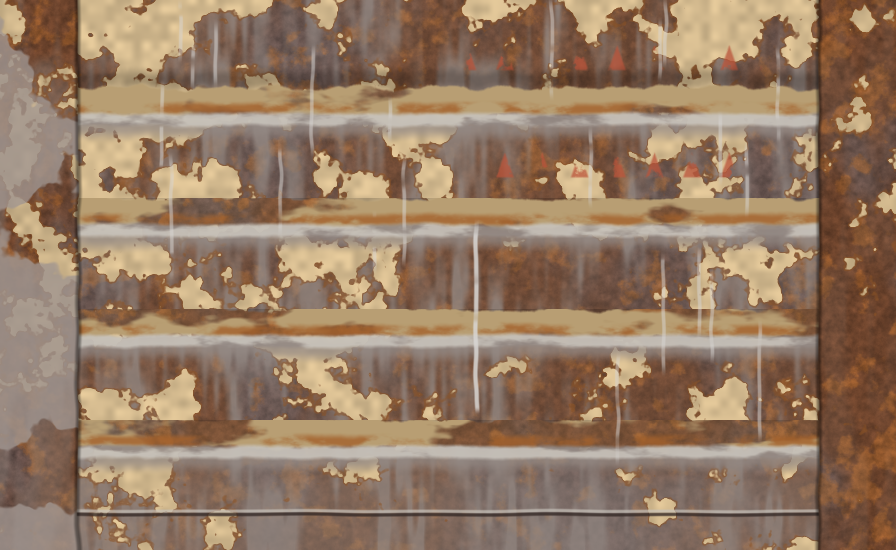
Reproduce this texture procedurally as a Shadertoy shader.

```glsl
// Weathered corrugated steel: four horizontal ridges between two rusty side posts.
// Layered noise builds rust, peeling cream paint and grey wash; each ridge is a
// profile of tan slope, rust stain, pale lip and soft shadow, with drips on top.

const vec3 RUST = vec3(0.42, 0.26, 0.17);
const vec3 UMBER = vec3(0.38, 0.30, 0.28);
const vec3 ORANGE = vec3(0.64, 0.38, 0.17);
const vec3 CREAM = vec3(0.83, 0.73, 0.56);
const vec3 TAN = vec3(0.72, 0.62, 0.45);
const vec3 GREY = vec3(0.58, 0.54, 0.52);
const vec3 PALE = vec3(0.78, 0.76, 0.73);
const vec3 RED = vec3(0.73, 0.33, 0.23);

const float LEFT_EDGE = 0.142, RIGHT_EDGE = 1.489;
const float FIRST_RIDGE = 0.841, RIDGE_STEP = 0.2013, SILL = 0.068;

float hash(vec2 p) {
    vec3 q = fract(p.xyx * 0.1031);
    q += dot(q, q.yzx + 33.33);
    return fract((q.x + q.y) * q.z);
}

float noise(vec2 p) {
    vec2 i = floor(p), f = fract(p);
    f = f * f * (3.0 - 2.0 * f);
    return mix(mix(hash(i), hash(i + vec2(1, 0)), f.x),
               mix(hash(i + vec2(0, 1)), hash(i + vec2(1, 1)), f.x), f.y);
}

float fbm(vec2 p) {
    float sum = 0.0, amp = 0.52;
    for (int i = 0; i < 5; i++) {
        sum += amp * noise(p);
        p = mat2(1.6, 1.2, -1.2, 1.6) * p + 7.3;
        amp *= 0.5;
    }
    return sum;
}

// Vertically stretched noise for run-off stains
float streaks(vec2 p, float freq) {
    return 0.6 * noise(p * vec2(freq, 5.0)) + 0.4 * noise(p * vec2(freq * 2.3, 14.0) + 5.0);
}

float bump(float x, float centre, float width) {
    float t = (x - centre) / width;
    return exp(-t * t);
}

float band(float x, float a, float b, float soft) {
    return smoothstep(a - soft, a + soft, x) * (1.0 - smoothstep(b - soft, b + soft, x));
}

// Bare metal: rust and umber with fine pitting
vec3 metal(vec2 p, float rustiness) {
    float blend = smoothstep(0.36, 0.64, fbm(p * vec2(6.0, 3.5) + 3.0) + rustiness);
    vec3 col = mix(UMBER, RUST, blend);
    col = mix(col, ORANGE, 0.6 * smoothstep(0.56, 0.74, fbm(p * 30.0) + 0.3 * rustiness));
    return col * (0.72 + 0.56 * fbm(p * 85.0));
}

// Peeling paint with a rusty rim; amount shifts the coverage
vec3 peel(vec3 col, vec2 p, vec3 paint, float amount) {
    float n = fbm(p * 15.0) + 0.6 * (fbm(p * 4.5 + 9.0) - 0.5) + amount - 0.63;
    n += 0.12 * (noise(p * 110.0) - 0.5);
    col = mix(col, ORANGE * 0.85, 0.6 * smoothstep(-0.05, 0.0, n));
    return mix(col, paint * (0.9 + 0.2 * noise(p * 60.0)), smoothstep(0.0, 0.035, n));
}

float drip(vec2 p, float x, float top, float len, float width) {
    float wobble = 0.005 * (noise(vec2(x * 90.0, p.y * 25.0)) - 0.5);
    float line = 1.0 - smoothstep(0.3 * width, width, abs(p.x - x + wobble));
    float broken = smoothstep(0.25, 0.6, noise(vec2(x * 50.0, p.y * 45.0)) + 0.15);
    return line * broken * band(p.y, top - len, top, 0.015);
}

// Row of faded triangular dabs
float dabs(vec2 p, float y, float row) {
    float cell = floor(p.x / 0.068), x = (fract(p.x / 0.068) - 0.5) * 0.068;
    float h = (p.y - y) / 0.045 + 0.5;
    float tri = 1.0 - smoothstep(-0.003, 0.003, abs(x) - 0.016 * (1.0 - h));
    float zone = band(p.x, 0.80, 1.38, 0.01) + row * band(p.x, 0.22, 0.35, 0.01);
    return tri * band(h, 0.0, 1.0, 0.06) * zone * step(0.25, hash(vec2(cell, row + 4.0)))
         * smoothstep(0.4, 0.54, fbm(p * 38.0 + row));
}

vec3 panel(vec2 p) {
    float k = clamp(floor((FIRST_RIDGE - p.y) / RIDGE_STEP), 0.0, 3.0);
    float d = FIRST_RIDGE - p.y - k * RIDGE_STEP;
    float low = 1.0 - smoothstep(0.10, 0.22, p.y);

    // Flat sheet with wash, paint and dabs
    vec3 col = metal(p, 0.03);
    float wash = smoothstep(0.38, 0.8, 0.55 * streaks(p, 42.0) + 0.45 * fbm(p * 5.0 + 20.0));
    col = mix(col, GREY, clamp(0.12 + 0.9 * wash + 0.35 * low, 0.0, 0.8));
    float amount = 0.13 * bump(p.x, 0.24, 0.13) + 0.11 * bump(p.x, 1.36, 0.16)
                 + 0.13 * bump(p.x, 1.05, 0.3) * smoothstep(0.8, 0.9, p.y) - 0.14 * low - 0.01;
    col = peel(col, p, CREAM, amount);
    for (float row = 0.0; row < 2.0; row++)
        col = mix(col, RED, 0.75 * dabs(p, 0.895 - 0.195 * row, row));

    // Ridge profile from top to bottom
    float ragged = d + 0.022 * (fbm(p * vec2(24.0, 12.0)) - 0.5);
    float wavy = d + 0.009 * (fbm(p * 22.0 + 4.0) - 0.5);
    col *= 1.0 - 0.22 * band(ragged, -0.03, 0.0, 0.012);
    col = mix(col, GREY, 0.75 * band(wavy, 0.06, 0.088, 0.014));
    vec3 slope = mix(TAN, metal(p + 2.0, 0.1), 0.85 * smoothstep(0.53, 0.62, fbm(p * vec2(5.0, 13.0) + k)));
    col = mix(col, slope, band(ragged, 0.0, 0.052, 0.003));
    float stain = smoothstep(0.36, 0.62, fbm(p * vec2(16.0, 30.0) + 11.0));
    col = mix(col, ORANGE, 0.8 * stain * band(wavy, 0.030, 0.048, 0.007));
    vec3 lip = mix(PALE, GREY, smoothstep(0.5, 0.7, fbm(p * vec2(10.0, 25.0) + 31.0)));
    col = mix(col, lip, 0.92 * band(wavy, 0.048, 0.070, 0.005));

    // Sill: bright edge over a dark seam
    float s = p.y - SILL + 0.004 * (noise(p * 9.0) - 0.5);
    col = mix(col, PALE, 0.7 * band(s, 0.0, 0.006, 0.002));
    return mix(col, UMBER * 0.55, 0.8 * band(s, -0.006, 0.0, 0.002));
}

vec3 post(vec2 p, float right) {
    vec3 col = metal(p + 5.0, mix(0.0, 0.13, right));
    col = mix(col, GREY, mix(0.4, 0.12, right) * smoothstep(0.35, 0.65, streaks(p, 25.0)));
    float amount = mix(0.14 * smoothstep(0.3, 0.75, p.y) - 0.06, 0.15 * bump(p.y, 0.7, 0.14) - 0.09, right);
    col = peel(col, p + 1.7, CREAM * 0.95, amount);
    float plaster = smoothstep(0.55, 0.58, fbm(p * 7.0 + 40.0) + 0.08 * smoothstep(0.4, 0.8, p.y));
    return mix(col, GREY * 1.08, 0.8 * plaster * (1.0 - right));
}

void mainImage(out vec4 fragColor, in vec2 fragCoord) {
    vec2 p = fragCoord / iResolution.y;
    float edge = 0.005 * (noise(p * vec2(1.0, 20.0)) - 0.5);
    float inside = band(p.x + edge, LEFT_EDGE, RIGHT_EDGE, 0.002);
    vec3 col = mix(post(p, step(0.8, p.x)), panel(p), inside);

    // Seams where the sheet meets the posts
    float seam = min(abs(p.x + edge - LEFT_EDGE), abs(p.x + edge - RIGHT_EDGE));
    col *= 1.0 - 0.4 * (1.0 - smoothstep(0.001, 0.008, seam));

    // White drips: one long run and scattered short ones
    float white = drip(p, 0.866, 0.59, 0.35, 0.006);
    for (float i = 0.0; i < 22.0; i++) {
        float x = mix(0.2, 1.45, hash(vec2(i, 1.0)));
        float len = mix(0.06, 0.22, hash(vec2(i, 3.0)));
        white = max(white, 0.6 * drip(p, x, mix(0.2, 1.0, hash(vec2(i, 2.0))), len, 0.005));
    }
    col = mix(col, vec3(0.85, 0.84, 0.83), 0.85 * white);
    fragColor = vec4(col, 1.0);
}
```
